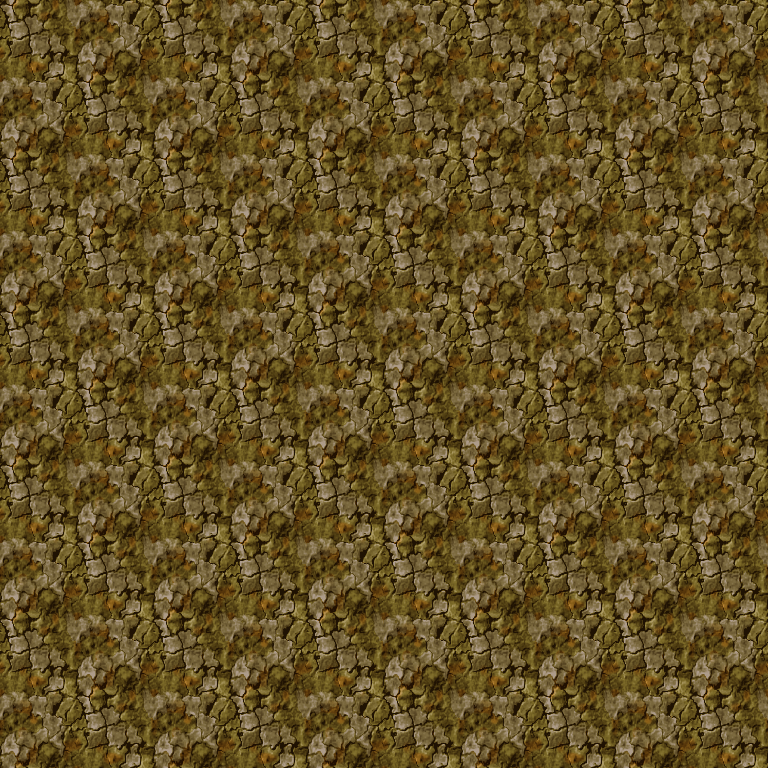
Write a three.js fragment shader that draws this texture.

```glsl
varying vec2 vUv;

float hash(vec2 c) {
  vec3 q = fract(c.xyx * 0.1031);
  q += dot(q, q.yzx + 33.33);
  return fract((q.x + q.y) * q.z);
}

// Wraps a grid cell into one tile; each tile row is shifted by half a tile
vec2 wrapCell(vec2 cell, vec2 count) {
  float row = floor((cell.y + 0.5) / count.y);
  float x = mod(cell.x + 0.5 + 0.5 * count.x * row, count.x);
  return vec2(floor(x), cell.y - row * count.y);
}

float noise(vec2 p, vec2 count) {
  vec2 g = p * count;
  vec2 c = floor(g);
  vec2 f = g - c;
  f = f * f * (3.0 - 2.0 * f);
  vec2 seed = count * 1.7;
  float a = hash(wrapCell(c, count) + seed);
  float b = hash(wrapCell(c + vec2(1.0, 0.0), count) + seed);
  float d = hash(wrapCell(c + vec2(0.0, 1.0), count) + seed);
  float e = hash(wrapCell(c + 1.0, count) + seed);
  return mix(mix(a, b, f.x), mix(d, e, f.x), f.y);
}

float fbm(vec2 p, vec2 count) {
  float sum = 0.0;
  float weight = 0.54;
  for (int i = 0; i < 3; i++) {
    sum += weight * noise(p, count);
    weight *= 0.55;
    count *= 2.0;
  }
  return sum;
}

// Cellular plates: x is the gap between nearest points, y the plate's own value
vec2 plates(vec2 p, vec2 count) {
  vec2 g = p * count;
  vec2 base = floor(g);
  float first = 9.0;
  float second = 9.0;
  float id = 0.0;
  for (int j = -1; j <= 1; j++) {
    for (int i = -1; i <= 1; i++) {
      vec2 cell = base + vec2(float(i), float(j));
      vec2 key = wrapCell(cell, count);
      vec2 jitter = vec2(hash(key + 11.0), hash(key + 47.0));
      float d = length(cell + 0.1 + 0.8 * jitter - g);
      if (d < first) {
        second = first;
        first = d;
        id = hash(key + 83.0);
      } else {
        second = min(second, d);
      }
    }
  }
  return vec2(second - first, id);
}

// Diagonal bands of clear plates, +1 at their centre and -1 in the moss
float plateBand(vec2 p) {
  vec2 d = (p - vec2(0.014, 1.84)) * vec2(6.2831853, 3.1415927);
  return 0.6 * cos(d.x + d.y) + 0.4 * cos(d.x - d.y);
}

// x: height, y: plate face, z: plate value, w: grain
vec4 bark(vec2 p) {
  vec2 warp = vec2(fbm(p, vec2(20.0, 9.0)), fbm(p + 0.37, vec2(20.0, 9.0))) - 0.5;
  vec2 plate = plates(p + warp * vec2(0.09, 0.2), vec2(10.0, 4.0));
  float width = 0.13 + 0.2 * noise(p, vec2(8.0, 5.0));
  float face = smoothstep(0.01, width, plate.x);
  float depth = mix(0.3, 1.0, smoothstep(-0.6, 0.5, plateBand(p)));
  depth *= 0.4 + 0.8 * noise(p + 0.61, vec2(12.0, 6.0));
  float grain = fbm(p + warp * 0.05, vec2(28.0, 10.0));
  face = 1.0 - depth * (1.0 - face);
  return vec4(0.5 * face + 0.7 * grain, face, plate.y, grain);
}

void main() {
  vec2 p = vUv * vec2(5.0, 10.0);
  vec4 surface = bark(p);
  float band = plateBand(p);

  // Light from the upper left
  float relief = surface.x - bark(p + vec2(-0.008, 0.018)).x;
  float fine = noise(p, vec2(104.0, 48.0)) - 0.5;
  float patchy = noise(p + 0.23, vec2(10.0, 4.0)) - 0.5;
  float tone = 0.47 + 0.75 * (surface.w - 0.5) + 0.55 * relief + 0.16 * fine;
  tone += 0.2 * (surface.z - 0.5) * surface.y + 0.18 * patchy + 0.06 * band;
  tone -= 0.5 * (1.0 - surface.y);

  // Dark cracks, brown bark, olive moss and pale worn faces
  vec3 color = mix(vec3(0.12, 0.07, 0.01), vec3(0.29, 0.22, 0.06), smoothstep(0.0, 0.26, tone));
  color = mix(color, vec3(0.49, 0.42, 0.16), smoothstep(0.2, 0.6, tone));
  color = mix(color, vec3(0.68, 0.61, 0.4), smoothstep(0.54, 0.88, tone));

  // Grey plates and rusty hollows
  float grey = smoothstep(0.4, 0.8, surface.z * surface.y + 0.3 * patchy);
  color.b += 0.16 * grey * clamp(tone, 0.0, 1.0);
  float rust = smoothstep(0.56, 0.8, noise(p + 0.71, vec2(14.0, 6.0)) - 0.08 * band);
  color = mix(color, color * vec3(1.12, 0.84, 0.45), 0.75 * rust * (1.0 - grey));

  gl_FragColor = vec4(color, 1.0);
}
```
